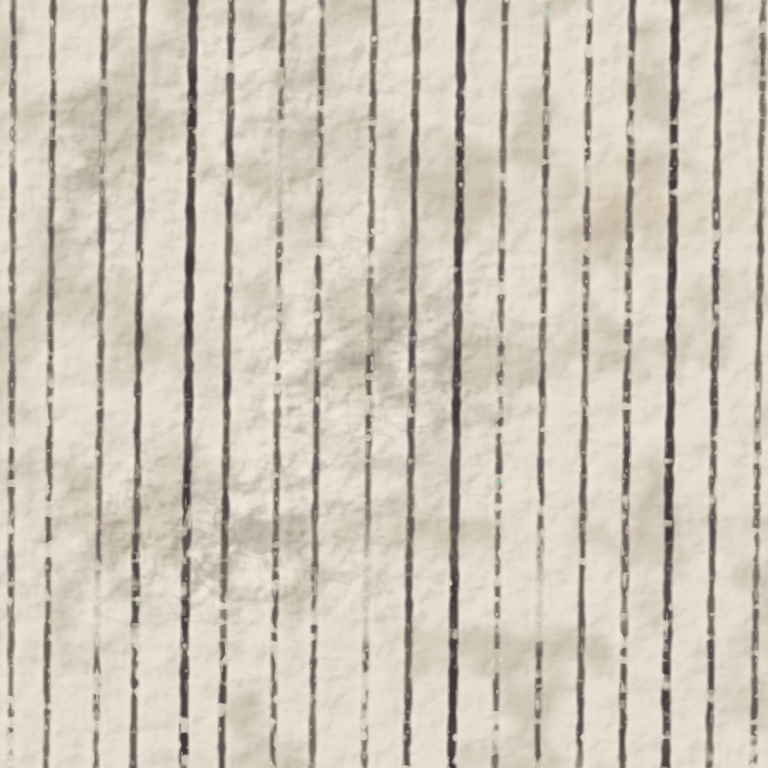
A three.js fragment shader for this texture:

```glsl
// Weathered cream paper ruled with eighteen thin, slightly leaning dark lines.
// The nearest line is found in a loop, then noise along it sets its breaks,
// chips and tone; the paper is layered noise lit as a shallow relief.
varying vec2 vUv;

float hash(vec2 p) {
  vec3 q = fract(p.xyx * vec3(0.1031, 0.1030, 0.0973));
  q += dot(q, q.yzx + 33.33);
  return fract((q.x + q.y) * q.z);
}

float noise(vec2 p) {
  vec2 cell = floor(p);
  vec2 f = fract(p);
  f = f * f * (3.0 - 2.0 * f);
  float low = mix(hash(cell), hash(cell + vec2(1.0, 0.0)), f.x);
  float high = mix(hash(cell + vec2(0.0, 1.0)), hash(cell + vec2(1.0, 1.0)), f.x);
  return mix(low, high, f.y);
}

float fbm(vec2 p) {
  float sum = 0.0;
  float gain = 0.5;
  for (int k = 0; k < 4; k++) {
    sum += gain * noise(p);
    p = mat2(1.6, 1.2, -1.2, 1.6) * p + 17.3;
    gain *= 0.5;
  }
  return sum;
}

// Soft elliptical patch
float patchMask(vec2 p, vec2 centre, vec2 size) {
  vec2 q = (p - centre) / size;
  return exp(-dot(q, q));
}

// Uneven spacing: paired lines on the left, a drift around the tenth
float lineX(float i, float y) {
  float pairing = i < 8.5 ? 0.004 * (1.0 - 2.0 * mod(i, 2.0)) : 0.0;
  float drift = 0.009 * exp(-(i - 10.0) * (i - 10.0) / 9.0);
  float lean = 0.013 - 0.009 * exp(-i);
  return 0.0117 + 0.0574 * i + pairing + drift + lean * (y - 0.5);
}

vec3 paper(vec2 p) {
  float worn = patchMask(p, vec2(0.29, 0.30), vec2(0.20, 0.10))
    + 0.9 * patchMask(p, vec2(0.49, 0.53), vec2(0.17, 0.14))
    + 0.8 * patchMask(p, vec2(0.12, 0.75), vec2(0.05, 0.12))
    + 0.5 * patchMask(p, vec2(0.36, 0.88), vec2(0.16, 0.14));

  // Mottling and faint yellow stains
  float mottle = smoothstep(0.44, 0.76, fbm(p * 13.0 + 3.0) + 0.10 * worn);
  vec3 col = mix(vec3(0.894, 0.864, 0.812), vec3(0.815, 0.775, 0.710), mottle);
  float stain = patchMask(p, vec2(0.86, 0.74), vec2(0.15, 0.05)) * noise(p * 18.0);
  col -= stain * vec3(0.04, 0.06, 0.09);

  // Relief lit from the upper left, shadows deeper than highlights
  vec2 q = p * vec2(38.0, 42.0);
  float slope = fbm(q) - fbm(q + vec2(-0.18, 0.20));
  slope = min(slope, 0.0) * 1.3 + max(slope, 0.0) * 0.5;
  col += slope * (0.17 + 0.36 * min(worn, 1.0));

  // Grey smudges and short creases in the worn patches
  float smudge = worn * smoothstep(0.42, 0.74, fbm(p * vec2(24.0, 38.0) + 41.0));
  float ridge = 1.0 - abs(2.0 * fbm(p * vec2(13.0, 24.0) + vec2(0.0, 5.0 * p.x)) - 1.0);
  float crease = (worn + 0.15) * smoothstep(0.91, 1.0, ridge);
  crease *= smoothstep(0.45, 0.70, noise(p * 24.0 + 8.0));
  return mix(col, vec3(0.66, 0.62, 0.57), clamp(0.60 * smudge + 0.30 * crease, 0.0, 0.6));
}

void main() {
  vec2 p = vUv;

  // Nearest ruled line
  float id = 0.0;
  float offset = 1.0;
  for (int k = 0; k < 18; k++) {
    float d = p.x - lineX(float(k), p.y);
    if (abs(d) < abs(offset)) {
      offset = d;
      id = float(k);
    }
  }
  float row = id * 17.0 + 5.0;
  offset += 0.0016 * (noise(vec2(row, p.y * 48.0)) - 0.5);

  // A bolder line every sixth, the last one a step early
  float bold = 0.5 + 0.5 * cos((id - 4.0 + step(10.5, id)) * 1.0472);
  bold *= bold;
  bold *= bold;

  // Ink with soft edges, short breaks and a few long faded stretches
  float width = 0.0036 + 0.0017 * bold + 0.0018 * (noise(vec2(row + 3.0, p.y * 80.0)) - 0.5);
  float ink = 1.0 - smoothstep(width - 0.0031, width + 0.0032, abs(offset));
  float wear = noise(vec2(row + 6.0, p.y * 6.0)) + 0.45 * (1.0 - p.y) - 0.45 * bold;
  float grit = 0.60 * noise(vec2(row + 8.0, p.y * 100.0))
    + 0.40 * noise(p * vec2(150.0, 75.0) + row);
  float limit = 0.11 + 0.27 * wear;
  float kept = mix(0.12, 1.0, smoothstep(limit - 0.11, limit + 0.11, grit));
  float fade = smoothstep(0.82, 0.94, noise(vec2(row + 11.0, p.y * 5.0))) * (1.0 - bold);
  kept *= 1.0 - 0.85 * fade;
  kept *= mix(0.86 + 0.14 * hash(vec2(row, 2.0)), 1.0, bold);

  // Line tone over paper, with a slight pale rim
  vec3 col = paper(p);
  float rim = (abs(offset) - 0.0095) / 0.0025;
  col += 0.012 * exp(-rim * rim);
  float tone = clamp(0.65 * noise(vec2(row + 13.0, p.y * 26.0)) + 0.45 * bold, 0.0, 1.0);
  vec3 inkColor = mix(vec3(0.48, 0.44, 0.41), vec3(0.26, 0.22, 0.22), tone);
  col = mix(col, inkColor, ink * kept);

  // Small bright, faintly tinted chips along the line
  float chip = smoothstep(0.66, 0.92, noise(p * vec2(190.0, 150.0) + 9.0));
  chip *= (1.0 - smoothstep(0.004, 0.010, abs(offset))) * clamp(0.15 + 0.6 * wear, 0.0, 1.0);
  float tint = noise(p * 110.0 + 60.0) - 0.5;
  vec3 chipColor = vec3(0.90, 0.88, 0.83) + tint * vec3(0.20, -0.12, 0.04);
  col = mix(col, chipColor, 0.70 * chip);

  gl_FragColor = vec4(clamp(col, 0.0, 1.0), 1.0);
}
```
